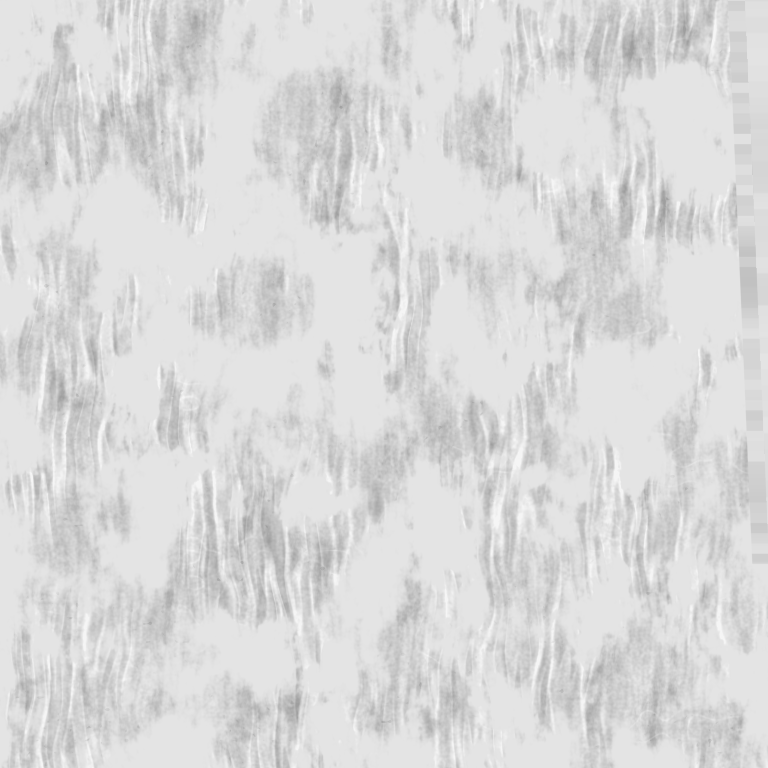
Reproduce this texture procedurally as a WebGL 1 fragment shader.

```glsl
precision highp float;
// Pale worn plaster with vertical grey fibres, bright creases and a smeared right edge.
uniform vec2 u_resolution;

float hash(vec2 cell) {
  return fract(sin(dot(cell, vec2(127.1, 311.7))) * 43758.545);
}

vec2 gradient(vec2 cell) {
  float angle = 6.2832 * hash(cell);
  return vec2(cos(angle), sin(angle));
}

float noise(vec2 p) {
  vec2 i = floor(p), f = fract(p);
  vec2 u = f * f * f * (f * (f * 6.0 - 15.0) + 10.0);
  vec2 e = vec2(0.0, 1.0);
  float low = mix(dot(gradient(i), f), dot(gradient(i + e.yx), f - e.yx), u.x);
  float high = mix(dot(gradient(i + e), f - e), dot(gradient(i + 1.0), f - 1.0), u.x);
  return mix(low, high, u.y);
}

float fbm(vec2 p) {
  float sum = 0.0, amplitude = 1.0;
  for (int i = 0; i < 6; i++) {
    sum += amplitude * noise(p);
    p = mat2(1.9, 0.5, -0.5, 1.9) * p + 17.3;
    amplitude *= 0.62;
  }
  return sum;
}

// Thin bright crease (x) with a soft shadow along one side (y).
vec2 crease(vec2 p) {
  float n = noise(p);
  float line = exp(-n * n * 110.0);
  float shadow = smoothstep(0.03, 0.14, n) * (1.0 - smoothstep(0.16, 0.5, n));
  return vec2(line, shadow);
}

// Sparse dark oval knots, at most one per cell.
float knots(vec2 uv) {
  vec2 p = uv * vec2(9.0, 7.0);
  vec2 cell = floor(p);
  vec2 centre = 0.3 + 0.4 * vec2(hash(cell + 3.1), hash(cell + 8.7));
  vec2 d = (fract(p) - centre) / vec2(0.12, 0.19);
  float r = length(d) + 0.5 * noise(uv * 45.0);
  return step(0.87, hash(cell + 21.4)) * (1.0 - smoothstep(0.5, 1.2, r));
}

// Stacked flat bands, in two columns, with softened steps.
float smear(vec2 uv, float inset) {
  float column = smoothstep(0.021, 0.023, inset);
  float y = uv.y * mix(75.0, 48.0, step(0.022, inset));
  float row = floor(y);
  float seed = step(0.022, inset) * 31.0;
  float tone = mix(hash(vec2(row, seed)), hash(vec2(row + 1.0, seed)),
                   smoothstep(0.85, 1.0, fract(y)));
  float broad = smoothstep(-0.1, 0.4, noise(vec2(seed, uv.y * 7.0)));
  return 0.895 - tone * mix(0.09, 0.045, column) - 0.07 * broad * (1.0 - 0.6 * column);
}

void main() {
  vec2 uv = gl_FragCoord.xy / u_resolution;

  // Fibres sway and fork as they run upwards.
  vec2 p = uv + vec2(0.016 * noise(uv * vec2(7.0, 6.0)) + 0.007 * noise(uv * 17.0), 0.0);
  float fibre = noise(p * vec2(46.0, 6.0) + 5.0) + 0.7 * noise(p * vec2(105.0, 14.0))
              + 0.5 * noise(p * vec2(190.0, 32.0) + 27.0);

  // Worn areas, with ragged edges, between flat pale patches.
  float cover = fbm(uv * vec2(8.5, 7.0) + 3.7) + 0.15 * fibre;
  float worn = smoothstep(-0.21, 0.36, cover);

  // Depth of the grey below the pale ground.
  float smudge = smoothstep(0.0, 0.7, fbm(p * vec2(20.0, 9.0) + 40.0));
  float grain = noise(uv * 90.0 + 13.0) + noise(uv * 170.0) + noise(uv * 250.0);
  float depth = worn * (0.08 + 0.09 * fibre + 0.1 * smudge + 0.04 * grain);

  // Long creases gather in groups.
  float group = smoothstep(-0.3, 0.2, noise(uv * vec2(7.0, 5.0) + 60.0));
  vec2 coarse = crease(p * vec2(34.0, 4.0) + 11.0);
  vec2 fine = crease(p * vec2(66.0, 8.0) + 83.0);
  float visible = smoothstep(0.0, 0.45, worn) * group;
  depth += visible * (0.06 * coarse.y + 0.04 * fine.y);
  depth -= visible * (0.085 * coarse.x + 0.045 * fine.x);

  // Knots, small flecks and fine scratches.
  depth += 0.09 * knots(uv) * smoothstep(0.05, 0.5, worn);
  float fleck = smoothstep(0.38, 0.55, noise(uv * 125.0 + 9.0));
  depth += worn * 0.08 * fleck * smoothstep(-0.1, 0.2, noise(uv * 12.0));
  float scratch = noise(uv * vec2(24.0, 30.0) + 71.0);
  float scratched = smoothstep(0.1, 0.4, noise(uv * 9.0 + 33.0));
  depth -= 0.05 * worn * scratched * exp(-scratch * scratch * 500.0);

  float tone = clamp(0.894 - depth, 0.62, 0.96);

  // The smeared margin leans outwards towards the bottom and stops short of it.
  float inset = uv.x - mix(0.991, 0.948, uv.y);
  float margin = smoothstep(-0.001, 0.001, inset) * smoothstep(0.26, 0.27, uv.y);
  tone = mix(tone, smear(uv, inset), margin);

  gl_FragColor = vec4(vec3(tone), 1.0);
}
```
